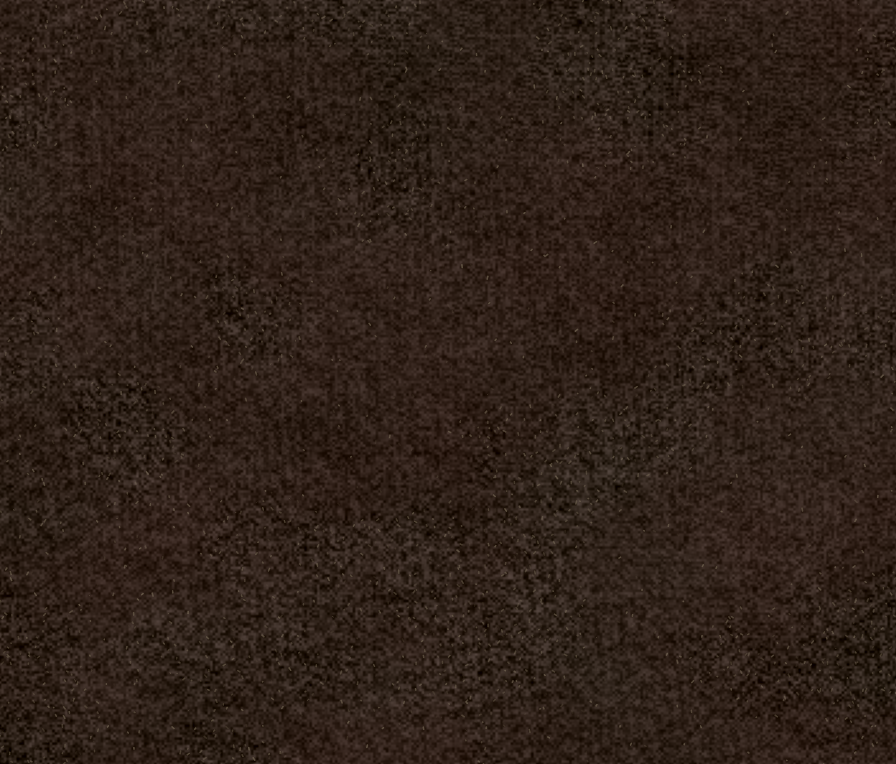
Give the GLSL for this texture, as a Shadertoy shader.

```glsl
const vec3 BASE_BROWN = vec3(0.183, 0.126, 0.094);
const vec3 GRAIN_TINT = vec3(1.0, 0.93, 0.98);
const vec3 RUST_TINT = vec3(0.030, -0.002, 0.006);
const vec3 FLECK_COLOR = vec3(0.47, 0.42, 0.34);
const float FINE_CELLS = 300.0;     // cells per canvas height
const float COARSE_CELLS = 145.0;
const float FLECK_CELLS = 85.0;
const float GRAIN_CONTRAST = 0.25;
const float MOTTLE_CONTRAST = 0.075;
const float STREAK_CONTRAST = 0.025;
const float FLECK_DENSITY = 0.22;
const float FLECK_RADIUS = 0.08;    // in fleck cells
const int FLECK_LAYERS = 3;

float hash(vec2 p) {
    return fract(sin(dot(p, vec2(127.1, 311.7))) * 43758.5453);
}

float valueNoise(vec2 p) {
    vec2 cell = floor(p);
    vec2 f = fract(p);
    f = f * f * (3.0 - 2.0 * f);
    float low = mix(hash(cell), hash(cell + vec2(1.0, 0.0)), f.x);
    float high = mix(hash(cell + vec2(0.0, 1.0)), hash(cell + 1.0), f.x);
    return mix(low, high, f.y);
}

float fbm(vec2 p) {
    float sum = 0.0;
    float weight = 0.5;
    for (int i = 0; i < 4; i++) {
        sum += weight * valueNoise(p);
        p = mat2(1.6, 1.2, -1.2, 1.6) * p + 17.3;
        weight *= 0.55;
    }
    return sum / 1.01;
}

// Short pale fibres, one candidate per cell
float flecks(vec2 uv, float seed, float wear) {
    vec2 p = uv * FLECK_CELLS + seed * 13.7;
    vec2 cell = floor(p);
    vec2 id = cell + seed * 57.0;
    vec2 center = 0.3 + 0.4 * vec2(hash(id + 3.1), hash(id + 8.7));
    float angle = (hash(id + 5.3) - 0.5) * 2.2;
    float halfLength = mix(0.01, 0.16, hash(id + 11.9));
    vec2 along = vec2(sin(angle), cos(angle));
    vec2 offset = p - cell - center;
    float t = clamp(dot(offset, along), -halfLength, halfLength);
    float d = length(offset - along * t);
    float pixel = FLECK_CELLS / iResolution.y;
    float shape = 1.0 - smoothstep(FLECK_RADIUS - 0.5 * pixel, FLECK_RADIUS + 0.6 * pixel, d);
    float present = step(hash(id), FLECK_DENSITY * wear);
    float strength = hash(id + 21.5);
    return shape * present * mix(0.12, 0.85, strength * strength * strength);
}

void mainImage(out vec4 fragColor, in vec2 fragCoord) {
    vec2 uv = fragCoord / iResolution.y;

    // Broad cloudy patches, slightly wider than tall
    float mottle = fbm(uv * vec2(8.0, 11.0) + 4.0);
    float rust = fbm(uv * vec2(5.0, 6.5) + 31.0);
    float wear = smoothstep(0.40, 0.72, fbm(uv * vec2(6.0, 7.0) + 63.0));

    // Fine felted grain and faint horizontal weave
    float fine = valueNoise(uv * FINE_CELLS);
    float coarse = valueNoise(uv * vec2(0.9, 1.1) * COARSE_CELLS + 41.0);
    float grain = mix(fine, coarse, 0.36) - 0.5;
    float streak = valueNoise(uv * vec2(22.0, 130.0) + 9.0) - 0.5;

    float tone = grain * GRAIN_CONTRAST * mix(0.88, 1.3, wear);
    tone += (mottle - 0.5) * MOTTLE_CONTRAST + streak * STREAK_CONTRAST;
    vec3 color = BASE_BROWN + tone * GRAIN_TINT;
    color += RUST_TINT * (rust - 0.5 - 0.25 * wear);

    // Scattered fibres gather in the worn patches
    float fleck = 0.0;
    for (int i = 0; i < FLECK_LAYERS; i++) {
        fleck = max(fleck, flecks(uv, float(i) + 1.0, 0.2 + wear));
    }
    color = mix(color, FLECK_COLOR, fleck * 0.75);

    fragColor = vec4(clamp(color, 0.0, 1.0), 1.0);
}
```
